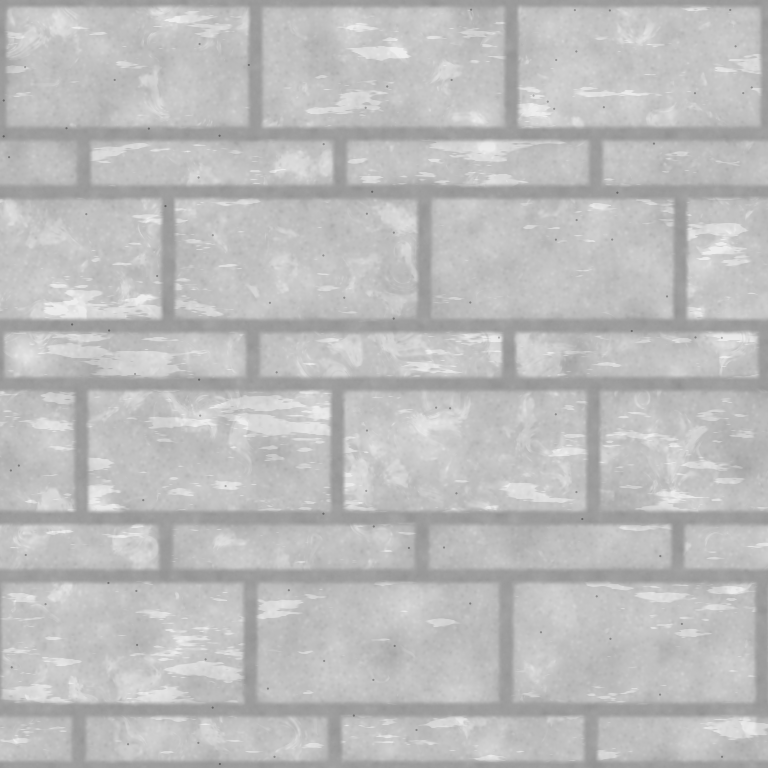
Give the GLSL for this texture, as a Shadertoy shader.

```glsl
const float PAIRS = 4.0;          // tall + thin course pairs down the canvas
const float BRICKS = 3.0;         // bricks across
const float TALL_COURSE = 0.1743; // height of a tall course
const float COURSE_SHIFT = 0.330; // sideways shift per course, in bricks
const float JOINT_TONE = 0.615;
const float BRICK_TONE = 0.757;

vec3 hash3(vec2 p) {
    vec3 q = fract(p.xyx * vec3(0.1031, 0.1030, 0.0973));
    q += dot(q, q.yxz + 33.33);
    return fract((q.xxy + q.yzz) * q.zyx);
}

// Cellular noise: one soft, signed blob per jittered cell, mean zero
float cellNoise(vec2 p) {
    vec2 cell = floor(p);
    float sum = 0.0;
    for (int y = -1; y <= 1; y++)
    for (int x = -1; x <= 1; x++) {
        vec2 id = cell + vec2(x, y);
        vec3 h = hash3(id);
        vec2 r = id + h.xy - p;
        sum += (2.0 * h.z - 1.0) * exp(-8.0 * dot(r, r));
    }
    return sum;
}

float layeredNoise(vec2 p, int octaves, float gain) {
    float sum = 0.0, amp = 0.5;
    for (int i = 0; i < octaves; i++) {
        sum += amp * cellNoise(p);
        p = mat2(1.6, 1.2, -1.2, 1.6) * p + 17.3;
        amp *= gain;
    }
    return sum;
}

// Distance to the nearest joint centreline; also gives the brick id
float jointDistance(vec2 uv, out vec2 id) {
    float down = (1.0 - uv.y) * PAIRS;
    float pair = floor(down);
    float y = fract(down) / PAIRS;
    float thin = step(TALL_COURSE, y);
    float top = thin * TALL_COURSE;
    float bottom = mix(TALL_COURSE, 1.0 / PAIRS, thin);
    float course = 2.0 * pair + thin;
    float x = uv.x * BRICKS + 0.002 - COURSE_SHIFT * course;
    id = vec2(mod(floor(x), BRICKS), course);
    float dx = (0.5 - abs(fract(x) - 0.5)) / BRICKS;
    float dy = min(y - top, bottom - y);
    // Slightly rounded corners
    float blend = max(0.006 - abs(dx - dy), 0.0);
    return min(dx, dy) - blend * blend / 0.024;
}

// Ragged pale patches
float patches(vec2 p, float bias) {
    vec2 warp = vec2(cellNoise(p * 22.0), cellNoise(p * 22.0 + 41.0));
    float n = layeredNoise(p * 11.0 + 0.35 * warp, 5, 0.68);
    return smoothstep(0.08, 0.36, n + bias);
}

// Thin horizontal scrapes gathered in loose groups
float scrapes(vec2 p, float bias) {
    float group = cellNoise(p * vec2(6.0, 13.0));
    float n = layeredNoise(p * vec2(11.0, 48.0), 4, 0.68);
    return smoothstep(0.20, 0.34, n + 0.5 * group + bias);
}

float brickTone(vec2 uv, vec2 id) {
    vec3 seed = hash3(id + 5.0);
    vec2 p = uv + 7.0 * seed.xy;
    float tone = BRICK_TONE + 0.02 * (seed.z - 0.5);
    tone += 0.13 * layeredNoise(p * 13.0, 5, 0.6);
    tone += 0.03 * cellNoise(p * 150.0);
    tone += 0.085 * patches(p, 0.22 * (seed.x - 0.5));
    tone += 0.10 * scrapes(p + 3.0, 0.24 * (seed.y - 0.6));
    return min(tone, 0.93);
}

// Rare dark pits
float pits(vec2 uv) {
    vec2 p = uv * 110.0;
    vec3 h = hash3(floor(p) + 71.0);
    float r = length(fract(p) - 0.3 - 0.4 * h.xy);
    return step(0.99, h.z) * (1.0 - smoothstep(0.06, 0.24, r));
}

void mainImage(out vec4 fragColor, in vec2 fragCoord) {
    vec2 uv = fragCoord / iResolution.xy;
    vec2 id;
    float d = jointDistance(uv, id);
    d += 0.0016 * layeredNoise(uv * 60.0, 3, 0.6);

    // Soft joints with a faint shade along the brick edges
    float joint = 1.0 - smoothstep(0.0045, 0.0125, d);
    float shade = 0.05 * exp(-max(d - 0.008, 0.0) * 190.0);
    float mortar = JOINT_TONE + 0.06 * layeredNoise(uv * 45.0, 4, 0.6);
    float tone = mix(brickTone(uv, id) - shade, mortar, joint);
    tone -= 0.22 * pits(uv);

    fragColor = vec4(vec3(tone), 1.0);
}
```
